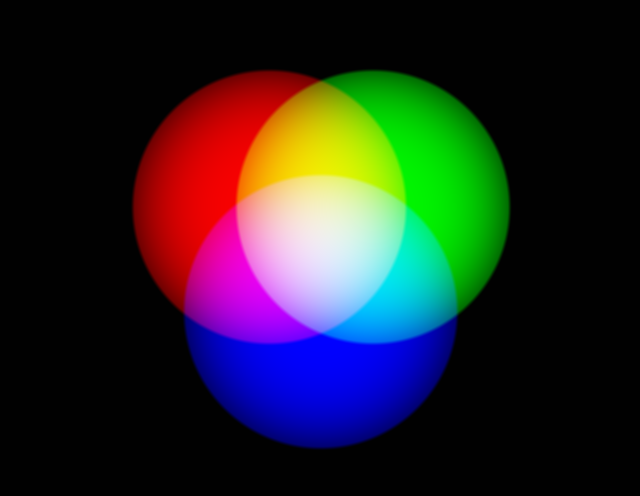
Reproduce this background procedurally as a WebGL 1 fragment shader.

```glsl
precision highp float;
// Three overlapping red, green and blue spotlights mixing additively on black.

uniform vec2 u_resolution;

const float SPOT_RADIUS = 0.2755;
const float EDGE_SOFTNESS = 0.005;
const float RIM_DIMMING = 0.58;
const float FALLOFF_POWER = 3.5;

const vec2 RED_CENTER = vec2(-0.1020, 0.0825);
const vec2 GREEN_CENTER = vec2(0.1070, 0.0825);
const vec2 BLUE_CENTER = vec2(0.0015, -0.1285);

const vec3 RED_LIGHT = vec3(0.97, 0.0, 0.0);
const vec3 GREEN_LIGHT = vec3(0.0, 0.96, 0.0);
const vec3 BLUE_LIGHT = vec3(0.0, 0.0, 1.0);
const vec3 BACKDROP = vec3(0.004, 0.004, 0.002);

// Brightness of a round spot: flat core, dimmer rim, soft edge.
float spotlight(vec2 point, vec2 center, float radius, float softness) {
  float dist = length(point - center);
  float falloff = 1.0 - RIM_DIMMING * pow(min(dist / radius, 1.0), FALLOFF_POWER);
  float mask = 1.0 - smoothstep(radius - softness, radius + softness, dist);
  return falloff * mask;
}

void main() {
  // Centered coordinates in units of the canvas height.
  vec2 point = (gl_FragCoord.xy - 0.5 * u_resolution) / u_resolution.y;
  float softness = max(EDGE_SOFTNESS, 0.75 / u_resolution.y);

  // Additive light mixing.
  vec3 color = BACKDROP;
  color += RED_LIGHT * spotlight(point, RED_CENTER, SPOT_RADIUS, softness);
  color += GREEN_LIGHT * spotlight(point, GREEN_CENTER, SPOT_RADIUS, softness);
  color += BLUE_LIGHT * spotlight(point, BLUE_CENTER, SPOT_RADIUS, softness);

  gl_FragColor = vec4(min(color, 1.0), 1.0);
}
```
